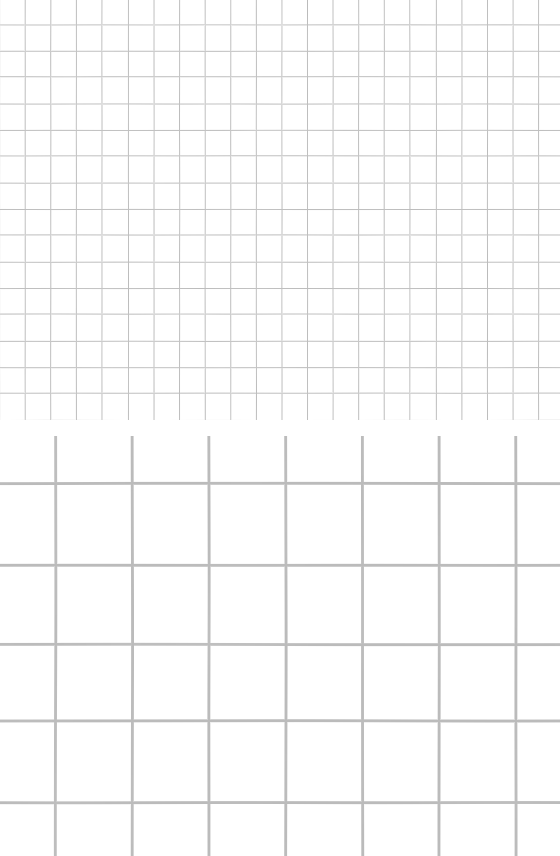
Top, the full canvas; bottom, a detail of the centre.
Reproduce this pattern procedurally as a Shadertoy shader.

```glsl
// Thin grey square grid on white, with slightly uneven line spacing and wear.
#define PAPER vec3(1.0)
#define INK vec3(0.735)
#define LINE_WIDTH 0.00228              // all lengths in canvas heights
#define PITCH vec2(0.0609, 0.06278)
#define FIRST_LINE vec2(0.0600, 0.0593) // from the top left corner
#define COLUMN_STEP 0.00226             // extra gap once every 12 columns
#define ROW_SHIFT 0.0021                // every third row sits higher
#define WOBBLE 0.0005
#define WEAR 0.12

vec2 hashGradient(vec2 cell) {
    vec3 q = fract(cell.xyx * vec3(0.1031, 0.1030, 0.0973));
    q += dot(q, q.yzx + 33.33);
    float angle = 6.2832 * fract((q.x + q.y) * q.z);
    return vec2(cos(angle), sin(angle));
}

float gradientNoise(vec2 p) {
    vec2 i = floor(p), f = fract(p);
    vec2 u = f * f * f * (f * (f * 6.0 - 15.0) + 10.0);
    vec2 e = vec2(0.0, 1.0);
    float a = dot(hashGradient(i), f);
    float b = dot(hashGradient(i + e.yx), f - e.yx);
    float c = dot(hashGradient(i + e.xy), f - e.xy);
    float d = dot(hashGradient(i + e.yy), f - e.yy);
    return mix(mix(a, b, u.x), mix(c, d, u.x), u.y);
}

// Share of a pixel-wide box at signed distance d that the line covers.
float lineCoverage(float d, float pixel) {
    float lo = max(d - 0.5 * pixel, -0.5 * LINE_WIDTH);
    float hi = min(d + 0.5 * pixel, 0.5 * LINE_WIDTH);
    return max(hi - lo, 0.0) / pixel;
}

// One line with a faint wander and uneven tone along its length.
float drawnLine(float d, float along, float seed, float pixel) {
    float wander = WOBBLE * gradientNoise(vec2(along * 5.0, seed * 3.37));
    float tone = 1.0 + WEAR * gradientNoise(vec2(along * 9.0, seed * 5.71 + 40.0));
    return lineCoverage(d + wander, pixel) * tone;
}

void mainImage(out vec4 fragColor, in vec2 fragCoord) {
    float pixel = 1.0 / iResolution.y;
    vec2 p = vec2(fragCoord.x, iResolution.y - fragCoord.y) * pixel;

    // Nearest column and row, then their uneven positions
    vec2 id = floor((p - FIRST_LINE) / PITCH + 0.5);
    vec2 center = FIRST_LINE + id * PITCH;
    center.x += COLUMN_STEP * floor((id.x + 8.5) / 12.0);
    center.y -= ROW_SHIFT * step(1.5, mod(id.y, 3.0));

    vec2 d = p - center;
    float column = drawnLine(d.x, p.y, id.x + 0.31, pixel);
    float row = drawnLine(d.y, p.x, id.y + 60.17, pixel);

    float ink = clamp(max(column, row), 0.0, 1.0);
    fragColor = vec4(mix(PAPER, INK, ink), 1.0);
}
```
